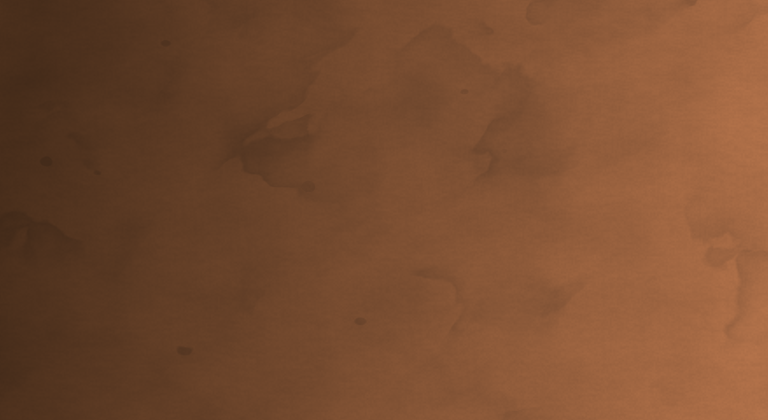
Give the GLSL for this texture, as a Shadertoy shader.

```glsl
const vec3 DARK_BROWN = vec3(0.290, 0.182, 0.107);
const vec3 WARM_TAN = vec3(0.682, 0.434, 0.281);
const vec3 STAIN_TINT = vec3(0.82, 0.835, 0.85);  // multiplier at full stain
const float TILT = 0.07;            // lean of the light towards the lower right
const float STAIN_SCALE = 4.0;
const float STAIN_LEVEL = 0.49;     // noise height where a stain begins
const float STAIN_FADE = 9.0;       // how fast a stain clears behind its edge
const float STAIN_STRENGTH = 0.95;
const float CLOUD_STRENGTH = 0.07;
const float MOTTLE_STRENGTH = 0.10;
const float GRAIN_STRENGTH = 0.036;
const int DROP_COUNT = 8;
const float DROP_STRENGTH = 0.75;

float hash(vec2 p) {
    return fract(sin(dot(p, vec2(127.1, 311.7))) * 43758.5453);
}

float noise(vec2 p) {
    vec2 i = floor(p), f = fract(p);
    f = f * f * (3.0 - 2.0 * f);
    return mix(mix(hash(i), hash(i + vec2(1, 0)), f.x),
               mix(hash(i + vec2(0, 1)), hash(i + vec2(1, 1)), f.x), f.y);
}

float fbm(vec2 p) {
    float sum = 0.0, amplitude = 0.5;
    for (int i = 0; i < 5; i++) {
        sum += amplitude * noise(p);
        p = mat2(1.6, 1.2, -1.2, 1.6) * p + 7.3;
        amplitude *= 0.45;
    }
    return sum / 0.89;
}

// Wash that is dense at one edge and clears inward; the edge is crisp or soft by place
float wash(vec2 p, float seed) {
    // Stretch along the rising diagonal
    vec2 q = vec2(0.75 * (p.x * 0.85 + p.y * 0.53), 1.15 * (p.y * 0.85 - p.x * 0.53));
    q = q * STAIN_SCALE + seed;
    q += 0.9 * (vec2(fbm(q + 3.1), fbm(q + 17.9)) - 0.5);
    float depth = fbm(q) - STAIN_LEVEL;
    float softness = mix(0.03, 0.2, smoothstep(0.2, 0.5, noise(p * 5.5 + seed)));
    float patches = smoothstep(0.25, 0.75, noise(p * 4.2 + seed * 2.0));
    return smoothstep(0.0, softness, depth) * exp(-STAIN_FADE * max(depth, 0.0)) * patches;
}

// Small scattered drops, slightly flattened and uneven
float drops(vec2 p, float aspect) {
    float cover = 0.0;
    for (int i = 0; i < DROP_COUNT; i++) {
        float id = float(i) + 1.0;
        vec2 center = vec2(hash(vec2(id, 2.3)) * aspect, hash(vec2(id, 8.7)));
        float radius = mix(0.006, 0.016, hash(vec2(id, 5.1)));
        vec2 d = (p - center) * vec2(0.8, 1.2);
        float dist = length(d) + 0.010 * (noise(p * 45.0) - 0.5);
        cover = max(cover, 1.0 - smoothstep(radius - 0.004, radius + 0.003, dist));
    }
    return cover;
}

void mainImage(out vec4 fragColor, in vec2 fragCoord) {
    vec2 uv = fragCoord / iResolution.xy;
    float aspect = iResolution.x / iResolution.y;
    vec2 p = vec2(uv.x * aspect, uv.y);

    // Broad light from left to right
    float light = uv.x + TILT * (0.5 - uv.y);
    light += CLOUD_STRENGTH * (fbm(p * 2.2 + 41.0) - 0.5);
    vec3 color = mix(DARK_BROWN, WARM_TAN, clamp(light, 0.0, 1.0));

    // Stains and drops
    float stain = wash(p, 4.7) + 0.85 * wash(p, 23.4) + 0.7 * wash(p * 1.3, 61.2);
    stain = max(STAIN_STRENGTH * stain, DROP_STRENGTH * drops(p, aspect));
    color *= mix(vec3(1.0), STAIN_TINT, min(stain, 1.0));

    // Soft mottling between the stains
    color *= 1.0 + MOTTLE_STRENGTH * (fbm(p * vec2(8.0, 11.0) + 12.0) - 0.5);

    // Fine leathery grain, drawn out sideways
    float wave = 0.03 * noise(p * 6.0);
    float grain = 0.8 * noise((p + vec2(0.0, wave)) * vec2(50.0, 150.0));
    grain += 1.1 * noise(p * 240.0) + 0.2 * noise(p * vec2(15.0, 60.0));
    color *= 1.0 + GRAIN_STRENGTH * (grain - 1.05);

    fragColor = vec4(color, 1.0);
}
```
